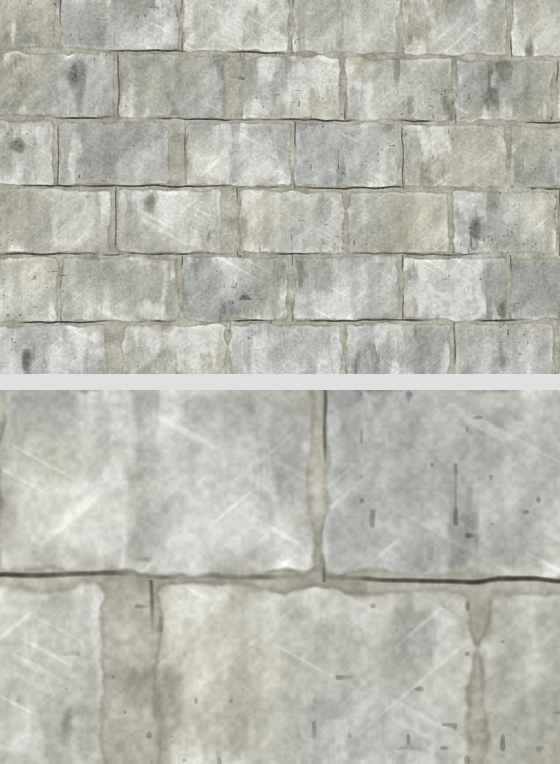
Top, the full canvas; bottom, a detail of the centre.
Write a WebGL 1 fragment shader that draws this texture.

```glsl
precision highp float;
// Weathered wall of grey concrete blocks in running bond, about 5.5 courses by 5 blocks.
// Joints come from rounded cell distances; whitewash, drips, stains, scratches and
// cracks are layered value noise, seeded per block so that no two are alike.

uniform vec2 u_resolution;

float hash(vec2 p) {
  vec3 q = fract(p.xyx * 0.1031);
  q += dot(q, q.yzx + 33.33);
  return fract((q.x + q.y) * q.z);
}

float noise(vec2 p) {
  vec2 i = floor(p), f = fract(p);
  f = f * f * (3.0 - 2.0 * f);
  return mix(mix(hash(i), hash(i + vec2(1, 0)), f.x),
             mix(hash(i + vec2(0, 1)), hash(i + vec2(1, 1)), f.x), f.y);
}

float fbm(vec2 p) {
  float sum = 0.0, amp = 0.5;
  for (int i = 0; i < 5; i++) {
    sum += amp * noise(p);
    p = mat2(1.6, 1.2, -1.2, 1.6) * p + 7.3;
    amp *= 0.5;
  }
  return sum;
}

// Faint straight scrapes, running along the given angle
float scratches(vec2 p, float angle) {
  float c = cos(angle), s = sin(angle);
  vec2 q = mat2(c, -s, s, c) * p;
  return smoothstep(0.8, 0.97, noise(q * vec2(9.0, 130.0)));
}

void main() {
  vec2 p = gl_FragCoord.xy / u_resolution.y;
  float soft = max(1.0 / u_resolution.y, 0.002);

  // Slightly tilted courses, and blocks that narrow towards the right
  vec2 w = p + 0.006 * (vec2(noise(p * 17.0), noise(p * 17.0 + 40.0)) - 0.5);
  float v = (w.y + 0.028 * w.x * (w.y - 0.28) - 0.135) / 0.183;
  float row = floor(v), height = fract(v);
  float x = w.x - 0.156;
  float u = 3.06 * x + 0.215 * x * x - 0.46 * mod(row, 2.0);

  // Nearest joints, as signed distances; a few upright joints are filled wide
  float joint = floor(u + 0.5);
  float wide = step(abs(joint - 1.0), 0.1) * step(abs(row - 2.0), 1.5)
             + step(abs(joint), 0.1) * step(row, -0.5);
  float halfWidth = mix(0.007, 0.024, wide);
  float sx = (u - joint - 0.05 * (hash(vec2(joint, row + 20.0)) - 0.5)) / (3.06 + 0.43 * x);
  float course = floor(v + 0.5);
  float sy = (v - course) * 0.183;

  // Rounded block outline, chipped by noise
  vec2 q = vec2(abs(sx) - halfWidth, abs(sy) - 0.007);
  float edge = 0.01 - length(max(0.01 - q, 0.0)) + max(min(q.x, q.y) - 0.01, 0.0);
  float chipped = edge + 0.02 * (fbm(p * 28.0) - 0.5);
  float block = smoothstep(-soft, soft * 1.5, chipped);

  // Block face: own tone, clouds, trowel sweeps and vertical streaks
  vec2 id = vec2(joint + step(0.0, sx), row);
  float seed = hash(id + 5.0);
  vec2 s = p + seed * 31.0;
  float clouds = fbm(s * 6.0);
  float streaks = fbm(s * vec2(45.0, 7.0));
  float sweeps = fbm(vec2(s.x + s.y, s.y - s.x) * vec2(9.0, 34.0));
  vec3 face = mix(vec3(0.64, 0.65, 0.635), vec3(0.715, 0.715, 0.68), hash(id + 11.0));
  face += 0.30 * (clouds - 0.47) + 0.18 * (streaks - 0.48) + 0.16 * (sweeps - 0.48);
  face += vec3(0.02, 0.01, -0.025) * smoothstep(0.45, 0.7, fbm(s * 4.0 + 9.0));

  // Dark damp stains, drawn out downwards
  float stain = smoothstep(0.57, 0.75, fbm(s * vec2(12.0, 6.0) + 60.0));
  face -= 0.20 * stain * smoothstep(0.35, 0.6, streaks);
  face -= 0.22 * smoothstep(0.77, 0.9, noise(s * vec2(19.0, 11.0) + 3.0))
               * smoothstep(0.6, 0.9, hash(id + 23.0));

  // Whitewash remnants, thickest near the upper and lower edges
  float wash = fbm(s * vec2(10.0, 8.0) + 20.0) + 0.45 * (streaks - 0.5)
             + 0.17 * (hash(id + 3.0) - 0.5) + 0.22 * abs(height - 0.5);
  float flakes = 0.55 + 0.45 * smoothstep(0.35, 0.6, fbm(s * 50.0));
  face = mix(face, vec3(0.87, 0.87, 0.85), 0.8 * flakes * smoothstep(0.59, 0.74, wash));

  // Scrapes, and a pale worn rim
  float scrapes = scratches(s, 0.7) + scratches(s + 5.0, -0.5);
  face += 0.07 * scrapes * smoothstep(0.4, 0.6, clouds);
  float rim = smoothstep(0.016, 0.003, chipped) * smoothstep(0.35, 0.65, noise(p * 24.0));
  face += 0.07 * rim;

  // Sandy mortar, smeared over parts of the block edges
  vec3 mortar = vec3(0.665, 0.655, 0.605) + 0.28 * (fbm(p * 32.0) - 0.48);
  mortar -= 0.07 * smoothstep(0.006, 0.0, abs(chipped));
  float smear = smoothstep(0.03, 0.0, edge) * smoothstep(0.48, 0.62, fbm(p * 11.0 + 80.0));
  vec3 color = mix(mortar, face, block * (1.0 - 0.65 * smear));

  // Broken shadow lines below the blocks and beside upright joints
  float gapNoise = noise(vec2(p.x * 9.0, course * 7.0)) + 0.25 * (noise(p * 45.0) - 0.5);
  float middle = step(abs(course - 2.0), 0.1) * smoothstep(0.22, 0.1, abs(p.x - 0.78));
  float gap = smoothstep(0.42, 0.8, gapNoise + 0.35 * middle);
  float under = smoothstep(0.0015 + soft, 0.0005, abs(sy - 0.004 + 0.004 * (noise(p * 38.0) - 0.5)));
  float sideGap = smoothstep(0.45, 0.8, noise(vec2(p.y * 16.0, joint * 5.0 + row)));
  float beside = smoothstep(0.001 + soft, 0.0, abs(sx - halfWidth * 0.75 + 0.003 * (noise(p * 30.0) - 0.5)));
  float shadow = max(under * gap, 0.65 * beside * sideGap);
  color = mix(color, vec3(0.21, 0.205, 0.18), 0.85 * shadow);

  // Pits and fine grain
  color -= 0.17 * smoothstep(0.87, 0.97, noise(p * 95.0)) * smoothstep(0.5, 0.65, noise(p * 8.0 + 50.0));
  color += 0.08 * (noise(p * 170.0) - 0.5) + 0.05 * (noise(p * 320.0) - 0.5);
  gl_FragColor = vec4(clamp(color + 0.015, 0.0, 1.0), 1.0);
}
```
